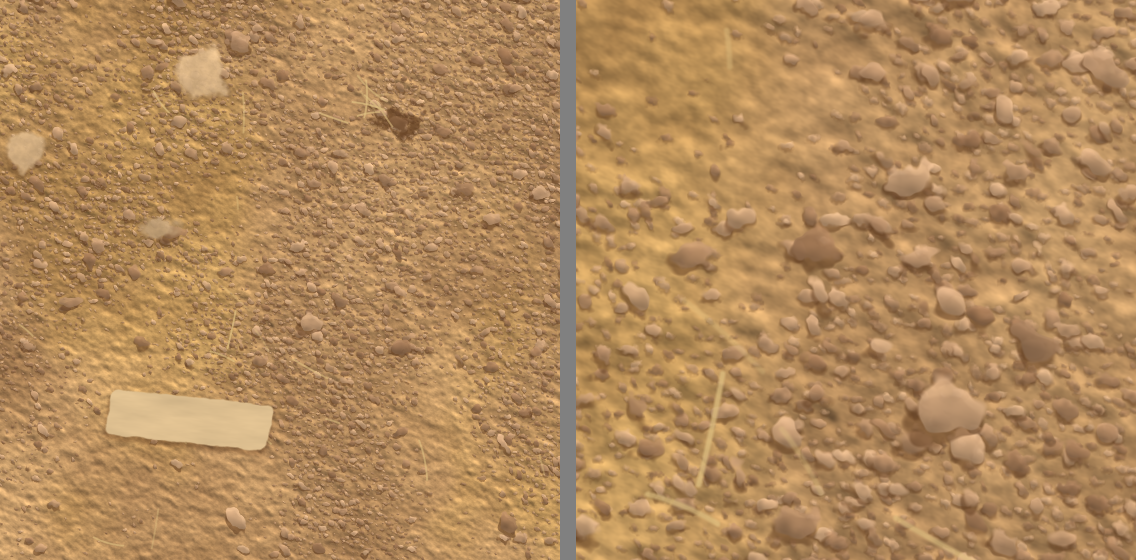
Left, the full canvas; right, a detail of the centre.
Give the GLSL for this texture, as a Shadertoy shader.

```glsl
// Dry ochre soil with clustered pebbles, pale clods, straw and a half-buried pale brick.
#define SOIL_DARK vec3(0.605, 0.45, 0.295)
#define SOIL_LIGHT vec3(0.805, 0.635, 0.43)
#define STONE_DARK vec3(0.60, 0.445, 0.32)
#define STONE_LIGHT vec3(0.90, 0.74, 0.58)
#define CLOD vec3(0.89, 0.745, 0.56)
#define BRICK vec3(0.865, 0.745, 0.56)
#define STRAW vec3(0.88, 0.76, 0.51)
#define SHADOW vec3(0.37, 0.23, 0.12)
#define LIGHT_DIR vec2(0.28, 0.96)
#define SOFTNESS 0.0034
#define STRAW_COUNT 26

vec3 hash3(vec2 p) {
    vec3 h = fract(p.xyx * vec3(0.1031, 0.1030, 0.0973));
    h += dot(h, h.yxz + 33.33);
    return fract((h.xxy + h.yzz) * h.zyx);
}

float noise(vec2 p) {
    vec2 i = floor(p), f = fract(p);
    f = f * f * (3.0 - 2.0 * f);
    float low = mix(hash3(i).x, hash3(i + vec2(1, 0)).x, f.x);
    float high = mix(hash3(i + vec2(0, 1)).x, hash3(i + 1.0).x, f.x);
    return mix(low, high, f.y);
}

float fbm(vec2 p) {
    float sum = 0.0;
    for (float amp = 0.533; amp > 0.06; amp *= 0.5) {
        sum += amp * noise(p);
        p = mat2(1.6, 1.2, -1.2, 1.6) * p + 7.3;
    }
    return sum;
}

vec2 turn(vec2 p, float a) {
    return mat2(cos(a), -sin(a), sin(a), cos(a)) * p;
}

// Share of ground covered by pebbles, highest at the upper right
float cover(vec2 uv) {
    return smoothstep(0.22, 0.72, fbm(uv * 5.0 + 3.0) + 0.22 * (uv.x * 0.8 + uv.y - 0.8));
}

// One jittered grid of shaded, chipped stones with shadows beneath them
void pebbles(inout vec3 col, vec2 uv, float cells, float amount, float contrast) {
    vec2 p = uv * cells;
    float soft = SOFTNESS * cells * 0.5;
    float wobble = 0.34 * (noise(p * 2.6 + cells) - 0.5) + 0.2 * (noise(p * 6.0) - 0.5);
    for (int y = -1; y <= 1; y++)
    for (int x = -1; x <= 1; x++) {
        vec2 cell = floor(p) + vec2(x, y);
        vec3 place = hash3(cell + cells * 1.7), look = hash3(cell + cells * 3.9 + 51.0);
        if (place.z > amount * cover((cell + 0.5) / cells)) continue;
        vec2 offset = p - cell - 0.15 - 0.7 * place.xy;
        float size = mix(0.2, 0.48, look.x * look.x), angle = 1.5 * look.y - 1.2;
        vec2 stretch = vec2(1.0, mix(1.3, 2.0, look.z));
        float d = length(turn(offset, angle) * stretch) - size + wobble;
        float shade = length(turn(offset + LIGHT_DIR * size * 0.4, angle) * stretch) - size + wobble;
        col = mix(col, SHADOW, contrast * 0.75 * (1.0 - smoothstep(-soft, soft * 1.6, shade)));
        float lit = clamp(dot(offset, LIGHT_DIR) / size * 1.8, -1.0, 1.0);
        vec3 stone = mix(STONE_DARK, STONE_LIGHT, fract(look.y * 7.0 + look.z * 3.0) * 0.85);
        stone *= 1.0 + 0.17 * lit + 0.2 * (noise(p * 4.0) - 0.5);
        col = mix(col, stone, mix(0.5, 0.9, contrast) * (1.0 - smoothstep(-soft, soft, d)));
    }
}

// Crumbly pale lump with a weak shadow
void clod(inout vec3 col, vec2 uv, vec2 centre, vec2 radius, vec3 tint) {
    vec2 q = (uv - centre) / radius;
    float rough = 1.5 * (fbm(uv * 24.0) - 0.5);
    float shade = length(q + LIGHT_DIR * 0.2) + rough;
    col = mix(col, SHADOW, 0.3 * (1.0 - smoothstep(0.8, 1.15, shade)));
    vec3 lump = tint * (0.88 + 0.06 * q.y + 0.24 * fbm(uv * 60.0));
    col = mix(col, lump, 0.85 * (1.0 - smoothstep(0.7, 1.1, length(q) + rough)));
}

// Bent stalks: the first six form a tuft, the rest lie scattered
void straws(inout vec3 col, vec2 uv) {
    for (int i = 0; i < STRAW_COUNT; i++) {
        vec3 a = hash3(vec2(i, 17)), b = hash3(vec2(i, 43));
        vec2 centre = i < 6 ? vec2(0.66, 0.82) + 0.06 * (a.xy - 0.5) : a.xy;
        vec2 q = turn(uv - centre, (i < 6 ? -0.5 : -1.0) + 1.6 * (a.z - 0.5));
        q.y += (b.y - 0.5) * q.x * q.x * 8.0;
        float d = length(vec2(max(abs(q.x) - mix(0.01, 0.036, b.x), 0.0), q.y));
        col = mix(col, STRAW, mix(0.3, 0.75, b.z) * (1.0 - smoothstep(0.0004, 0.0028, d)));
    }
}

float brickDistance(vec2 uv) {
    vec2 q = turn(uv - vec2(0.338, 0.25), -0.105);
    vec2 edge = abs(q - vec2(q.y * 0.08, 0.0)) - vec2(0.133, 0.029);
    return length(max(edge, 0.0)) + min(max(edge.x, edge.y), 0.0) - 0.012 + 0.006 * (fbm(uv * 45.0) - 0.5);
}

void mainImage(out vec4 fragColor, in vec2 fragCoord) {
    vec2 uv = fragCoord / iResolution.y, grain = vec2(48.0, 82.0);
    // Soil: broad patches and crumbs, with relief lit from above
    float broad = fbm(uv * 6.0 + 20.0), crumbs = fbm(turn(uv, -0.45) * grain);
    float relief = crumbs - fbm(turn(uv + LIGHT_DIR * 0.006, -0.45) * grain);
    vec3 col = mix(SOIL_DARK, SOIL_LIGHT, clamp(0.55 + 1.2 * (broad - 0.5) + 0.6 * (crumbs - 0.5), 0.0, 1.0));
    col *= 1.02 + 0.6 * relief + 0.08 * (noise(uv * 230.0) - 0.5) - 0.06 * cover(uv);
    col.b *= 1.0 - 0.1 * smoothstep(0.45, 0.75, fbm(uv * 3.5 + 41.0));
    // Pebbles from fine gravel to larger stones
    for (float cells = 115.0; cells > 18.0; cells *= 0.56)
        pebbles(col, uv, cells, mix(0.15, 0.85, smoothstep(15.0, 65.0, cells)), mix(0.7, 0.5, smoothstep(70.0, 110.0, cells)));
    // Dark hollow, pale lumps and straw
    float hollow = length((uv - vec2(0.72, 0.785)) * vec2(1.0, 1.4)) + 0.12 * (fbm(uv * 50.0) - 0.5);
    col = mix(col, SHADOW, 0.7 * (1.0 - smoothstep(0.01, 0.04, hollow)));
    clod(col, uv, vec2(0.367, 0.872), vec2(0.047, 0.044), CLOD);
    clod(col, uv, vec2(0.036, 0.728), vec2(0.038, 0.037), CLOD * 0.95);
    clod(col, uv, vec2(0.284, 0.594), vec2(0.040, 0.028), CLOD * 0.88);
    straws(col, uv);
    // Brick with dusty streaks and a thin shadow
    col = mix(col, SHADOW, 0.4 * (1.0 - smoothstep(-0.004, 0.007, brickDistance(uv + LIGHT_DIR * 0.008))));
    vec3 face = BRICK * (0.93 + 0.14 * fbm(turn(uv, -0.105) * vec2(14.0, 60.0)));
    col = mix(col, face, 1.0 - smoothstep(-0.002, 0.002, brickDistance(uv)));
    fragColor = vec4(col, 1.0);
}
```
